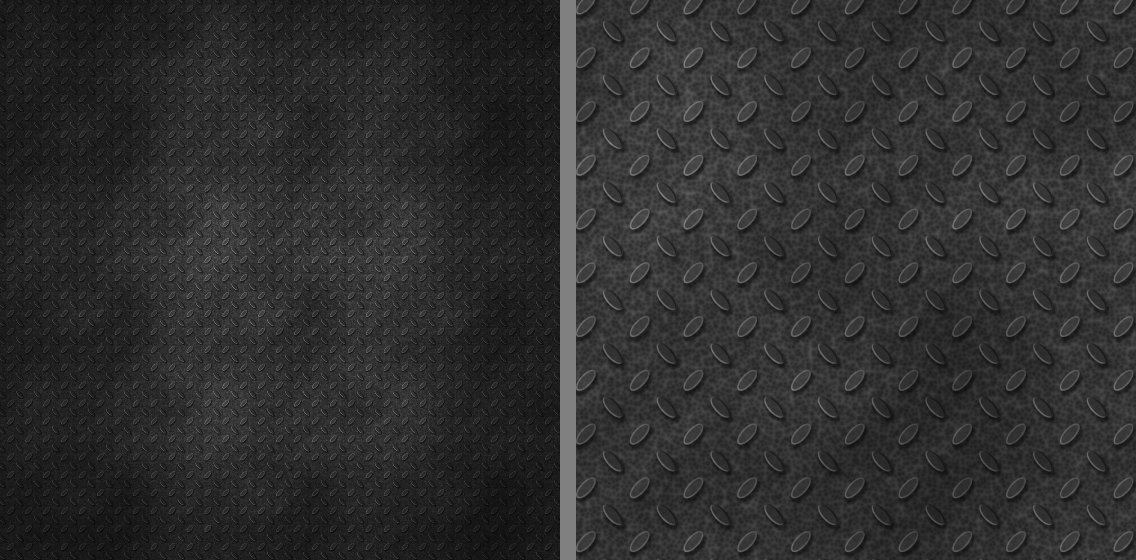
Left: the whole. Right: its middle third, enlarged.
Give the GLSL for this texture, as a Shadertoy shader.

```glsl
#define REPEATS 31.25              // plate cells across the canvas
#define PHASE vec2(0.60, 0.76)     // position of the first rising lug, in cells
#define LUG_SIZE vec2(0.25, 0.115) // half length, half width, in cells
#define LUG_ANGLE 0.83
#define RIM_WIDTH 0.020
#define LIGHT_DIR vec2(-0.92, -0.40)
#define SHADOW_SHIFT vec2(0.030, -0.065)
#define CLOUD_TILES 3.0
#define CENTER_GRAY 0.212
#define EDGE_GRAY 0.098
#define GRAIN 0.30

const float TAU = 6.2831853;

vec2 hash2(vec2 p) {
    vec2 q = vec2(dot(p, vec2(127.1, 311.7)), dot(p, vec2(269.5, 183.3)));
    return fract(sin(q) * 43758.55);
}

// Distance to the nearest scattered point
float cellular(vec2 p) {
    vec2 cell = floor(p), local = fract(p);
    float nearest = 2.0;
    for (int y = -1; y <= 1; y++)
    for (int x = -1; x <= 1; x++) {
        vec2 offset = vec2(x, y);
        vec2 delta = offset + hash2(cell + offset) - local;
        nearest = min(nearest, dot(delta, delta));
    }
    return sqrt(nearest);
}

// Soft stains that tile, made of warped sines
float clouds(vec2 p) {
    vec2 q = TAU * p;
    q += 0.45 * sin(2.0 * q.yx + vec2(0.6, 2.1));
    float broad = cos(q.x - 0.7) + 0.75 * cos(q.y - 4.2);
    float medium = sin(2.0 * q.x + q.y + 1.3) + sin(3.0 * q.y - 2.0 * q.x);
    float small = sin(5.0 * q.x + 3.0 * q.y) * sin(4.0 * q.y - 3.0 * q.x + 1.0);
    return 0.5 * broad + 0.22 * medium + 0.18 * small;
}

// Signed distance to an ellipse, with its outward direction
float ellipse(vec2 p, vec2 radii, out vec2 outward) {
    p += 1e-4;
    vec2 slope = p / (radii * radii);
    float reach = length(p / radii);
    outward = normalize(slope);
    return reach * (reach - 1.0) / length(slope);
}

// Shades one lug over the plate; lean is 1 for rising, -1 for falling
float stampLug(float shade, vec2 p, float lean, float blur) {
    float c = cos(LUG_ANGLE), s = lean * sin(LUG_ANGLE);
    mat2 toLug = mat2(c, -s, s, c);
    vec2 outward;

    float shadowDist = ellipse(toLug * (p - SHADOW_SHIFT), LUG_SIZE, outward);
    shade *= 1.0 - 0.45 * (1.0 - smoothstep(-0.03, 0.06, shadowDist));

    float dist = ellipse(toLug * p, LUG_SIZE, outward);
    float facing = dot(outward * toLug, LIGHT_DIR);
    float body = 1.0 - smoothstep(-blur, blur, dist);
    float rim = 1.0 - smoothstep(0.0, RIM_WIDTH + blur, abs(dist + RIM_WIDTH));
    float top = lean > 0.0 ? 1.10 : 0.92;
    float glint = lean > 0.0 ? 0.68 + 0.25 * facing : 0.34 + 0.80 * facing;
    return mix(shade, top, body) + rim * glint;
}

void mainImage(out vec4 fragColor, in vec2 fragCoord) {
    vec2 uv = fragCoord / iResolution.y;
    vec2 fromCenter = fragCoord / iResolution.xy - 0.5;
    float blur = 0.4 * REPEATS / iResolution.y;

    // Two lug directions on interleaved square grids
    vec2 grid = uv * REPEATS - PHASE;
    vec2 rising = fract(grid + 0.5) - 0.5;
    vec2 falling = fract(grid) - 0.5;

    // Pitted surface, coarse and fine
    float pits = 0.4 * cellular(uv * 150.0) + 0.6 * cellular(uv * 370.0 + 17.0);
    float shade = 1.0 + GRAIN * 2.0 * (pits - 0.45);
    float wear = 0.5 + 0.5 * shade;
    shade = stampLug(shade, rising, 1.0, blur);
    shade = wear * stampLug(shade, falling, -1.0, blur);

    // Central glow darkened toward the border, with uneven stains
    float glow = 1.0 - smoothstep(0.08, 0.66, length(fromCenter * vec2(1.05, 0.92)));
    float gray = mix(EDGE_GRAY, CENTER_GRAY, glow);
    gray *= 1.0 + 0.20 * clouds(uv * CLOUD_TILES);

    fragColor = vec4(vec3(clamp(gray * shade, 0.0, 1.0)), 1.0);
}
```
